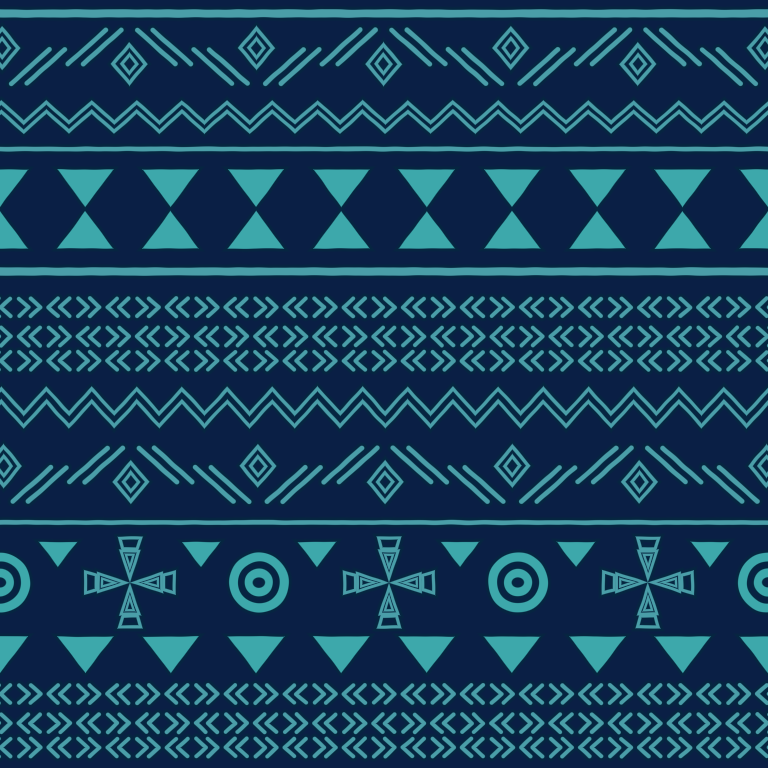
Reproduce this pattern procedurally as a Shadertoy shader.

```glsl
// Horizontal bands of folk ornament in teal on navy: rules, zigzags, diamonds,
// hourglasses, chevrons, rings and crosses. Each band folds x into one repeat
// and takes the least distance; a little gradient noise gives a hand-cut edge.

const float GRID = 768.0;   // design units along the canvas height
const vec3 NAVY = vec3(0.04, 0.12, 0.27);
const vec3 NAVY_EDGE = vec3(0.02, 0.15, 0.25);
const vec3 LINE_INK = vec3(0.29, 0.62, 0.66);
const vec3 FILL_INK = vec3(0.24, 0.66, 0.67);

vec2 hashGradient(vec2 cell) {
    float h = fract(sin(dot(cell, vec2(127.1, 311.7))) * 43758.5);
    return vec2(cos(6.2832 * h), sin(6.2832 * h));
}

float gradientNoise(vec2 p) {
    vec2 i = floor(p), f = fract(p);
    vec2 u = f * f * (3.0 - 2.0 * f), e = vec2(1.0, 0.0);
    float low = mix(dot(hashGradient(i), f), dot(hashGradient(i + e), f - e), u.x);
    float high = mix(dot(hashGradient(i + e.yx), f - e.yx),
                     dot(hashGradient(i + 1.0), f - 1.0), u.x);
    return mix(low, high, u.y);
}

// Offset from the nearest multiple of period
float repeatX(float x, float period) {
    return x - period * round(x / period);
}

float segment(vec2 p, vec2 a, vec2 b, float radius) {
    vec2 pa = p - a, ba = b - a;
    return length(pa - ba * clamp(dot(pa, ba) / dot(ba, ba), 0.0, 1.0)) - radius;
}

// Symmetric about y = 0; half-width runs from w0 at x = a0 to w1 at x = a1
float trapezoid(vec2 p, float a0, float w0, float a1, float w1) {
    float slope = (w1 - w0) / (a1 - a0);
    float side = (abs(p.y) - w0 - slope * (p.x - a0)) / sqrt(1.0 + slope * slope);
    return max(side, max(a0 - p.x, p.x - a1));
}

float insetOutline(float d, float halfWidth) {
    return abs(d + halfWidth) - halfWidth;
}

float rhombus(vec2 p, vec2 size) {
    return (dot(abs(p), 1.0 / size) - 1.0) * size.x * size.y / length(size);
}

float nestedDiamond(vec2 p) {
    return min(insetOutline(rhombus(p, vec2(18.5, 22.0)), 1.8),
               insetOutline(rhombus(p, vec2(9.5, 12.0)), 1.6));
}

// Two stacked zigzag lines
float doubleZigzag(vec2 p, float height, float gap) {
    float period = GRID / 17.0;
    float wave = height * 2.0 * abs(repeatX(p.x - 1.2, period)) / period;
    float slope = 2.0 * height / period;
    float dy = min(abs(p.y - wave), abs(p.y - wave - gap));
    return dy / sqrt(1.0 + slope * slope) - 1.75;
}

// High and low diamonds joined by pairs of slanted strokes
float diamondBand(vec2 p) {
    vec2 q = vec2(abs(repeatX(p.x, 254.3)), p.y);
    float d = min(nestedDiamond(q), nestedDiamond(q - vec2(127.1, -16.0)));
    for (int i = 0; i < 4; i++) {
        vec2 start = vec2(8.0 + 15.5 * float(i % 2), -34.0) + float(i / 2) * vec2(56.5, 19.5);
        d = min(d, segment(q, start, start + vec2(38.0, 34.0), 2.4));
    }
    return d;
}

// Facing pairs of chevrons, mirrored every half repeat
float chevronRow(vec2 p) {
    float period = GRID / 13.0, quarter = 0.25 * period;
    vec2 q = vec2(abs(repeatX(p.x + quarter, period)) - quarter, abs(p.y));
    float d = segment(q, vec2(-10.8, 0.0), vec2(-1.2, 8.8), 2.0);
    return min(d, segment(q, vec2(0.8, 0.0), vec2(10.4, 8.8), 2.0));
}

float chevronBand(vec2 p) {
    float d = min(chevronRow(p), chevronRow(p - vec2(0.0, 53.5)));
    return min(d, chevronRow(p - vec2(GRID / 26.0, 29.2)));
}

// Four arms, each a nested triangle capped by a flared block
float cross4(vec2 p) {
    vec2 q = abs(p);
    q = vec2(max(q.x, q.y), min(q.x, q.y));
    float d = insetOutline(trapezoid(q, 0.0, 0.0, 33.0, 11.0), 1.5);
    d = min(d, insetOutline(trapezoid(q, 11.0, 0.0, 29.0, 5.5), 1.2));
    return min(d, insetOutline(trapezoid(q, 32.0, 8.5, 46.0, 12.5), 1.6));
}

float target(vec2 p) {
    float r = length(p);
    return min(abs(r - 25.5) - 4.5, max(r - 14.0, 5.2 - length(p * vec2(0.85, 1.0))));
}

void mainImage(out vec4 fragColor, in vec2 fragCoord) {
    float pixel = GRID / iResolution.y;
    vec2 p = vec2(fragCoord.x * pixel, GRID - fragCoord.y * pixel);
    p += 0.7 * vec2(gradientNoise(p / 17.0), gradientNoise(p / 17.0 + 40.0));

    // Thin strokes: rules, zigzags, diamonds, chevrons
    float lines = min(abs(p.y - 13.5), abs(p.y - 271.5)) - 4.0;
    lines = min(lines, min(abs(p.y - 149.0), abs(p.y - 522.5)) - 2.3);
    lines = min(lines, doubleZigzag(p - vec2(0.0, 102.5), 20.0, 9.0));
    lines = min(lines, doubleZigzag(p - vec2(0.0, 389.0), 24.5, 12.5));
    lines = min(lines, min(diamondBand(p - vec2(129.3, 64.0)), diamondBand(p - vec2(130.8, 482.0))));
    lines = min(lines, min(chevronBand(p - vec2(0.0, 307.3)), chevronBand(p - vec2(0.0, 694.0))));
    lines = min(lines, cross4(vec2(repeatX(p.x - 130.0, 259.0), p.y - 582.5)));

    // Solid shapes: hourglasses, pennants, targets with small side pennants
    float x = repeatX(p.x, GRID / 9.0);
    float fills = trapezoid(vec2(abs(p.y - 209.0), x), 2.0, 0.0, 39.5, 28.0);
    fills = min(fills, trapezoid(vec2(673.0 - p.y, x), 0.0, 0.0, 36.5, 28.0));
    float ringX = p.x - min(259.0 * round(p.x / 259.0), GRID);
    fills = min(fills, target(vec2(ringX, p.y - 582.5)));
    fills = min(fills, trapezoid(vec2(567.0 - p.y, abs(ringX) - 58.0), 0.0, 0.0, 25.0, 19.0));

    // Ink over cloth, with a faint tint bleeding round each motif
    vec3 color = mix(NAVY_EDGE, NAVY, smoothstep(1.0, 4.5, min(lines, fills)));
    color = mix(LINE_INK, color, smoothstep(-0.75 * pixel, 0.75 * pixel, lines));
    color = mix(FILL_INK, color, smoothstep(-0.75 * pixel, 0.75 * pixel, fills));
    fragColor = vec4(color, 1.0);
}
```
